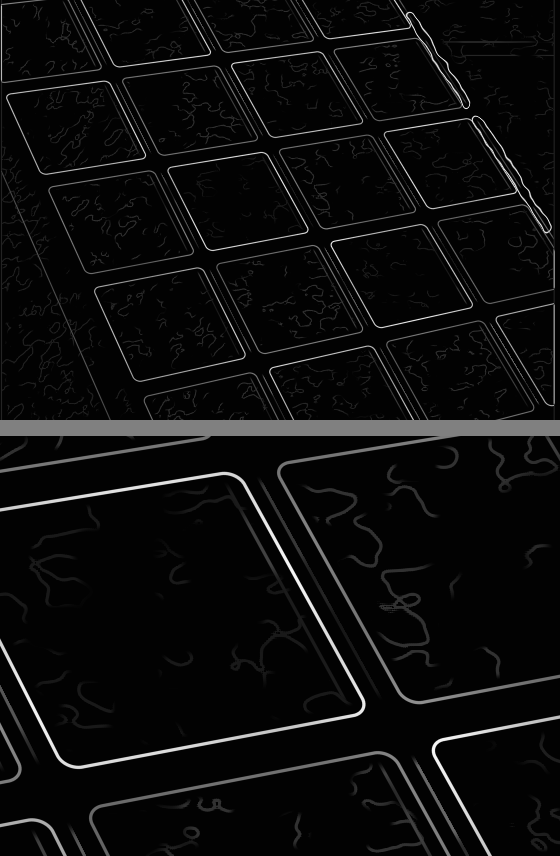
Top, the full canvas; bottom, a detail of the centre.
Give the GLSL for this pattern, as a Shadertoy shader.

```glsl
// Outlined tile grid in perspective, with faint crackle and ragged loops on black.

// Columns: step per tile column, step per tile row, origin (canvas heights, y down).
const mat3 gridToCanvas = mat3(
    0.2762, -0.0309, 0.03115,
    0.0930, 0.1978, -0.03666,
    0.2665, 0.1762, 1.0);

float hash(vec2 p) {
    vec3 q = fract(p.xyx * 0.1031);
    q += dot(q, q.yzx + 33.33);
    return fract((q.x + q.y) * q.z);
}

float noise(vec2 p) {
    vec2 i = floor(p), f = fract(p);
    f = f * f * (3.0 - 2.0 * f);
    return mix(mix(hash(i), hash(i + vec2(1, 0)), f.x),
               mix(hash(i + vec2(0, 1)), hash(i + vec2(1, 1)), f.x), f.y);
}

mat2 rotate(float angle) {
    float c = cos(angle), s = sin(angle);
    return mat2(c, s, -s, c);
}

vec2 project(vec2 grid) {
    vec3 h = gridToCanvas * vec3(grid, 1.0);
    return h.xy / h.z;
}

// Distance to the zero level of a field, in canvas heights.
float levelDistance(float field) {
    float slope = length(vec2(dFdx(field), dFdy(field))) * iResolution.y;
    return abs(field) / max(slope, 1.0);
}

float stroke(float dist) {
    float blur = 0.7 / iResolution.y;
    return 1.0 - smoothstep(0.0013 - blur, 0.0013 + blur, dist);
}

float roundedBox(vec2 p, vec2 halfSize, float radius) {
    vec2 q = abs(p) - halfSize + radius;
    return length(max(q, 0.0)) + min(max(q.x, q.y), 0.0) - radius;
}

float capsule(vec2 p, vec2 a, vec2 b) {
    vec2 ab = b - a;
    return length(p - a - ab * clamp(dot(p - a, ab) / dot(ab, ab), 0.0, 1.0));
}

// Broken contour lines of layered noise.
float crackle(vec2 p, float angle) {
    vec2 q = rotate(angle) * p * vec2(34.0, 52.0);
    float field = 0.65 * noise(q) + 0.35 * noise(rotate(0.7) * q * 2.1 + 17.0) - 0.5;
    float broken = smoothstep(0.40, 0.58, noise(p * 31.0 + 60.0));
    return stroke(levelDistance(field)) * broken;
}

void mainImage(out vec4 fragColor, in vec2 fragCoord) {
    vec2 p = vec2(fragCoord.x, iResolution.y - fragCoord.y) / iResolution.y;
    vec3 h = inverse(gridToCanvas) * vec3(p, 1.0);
    vec2 grid = h.xy / h.z;

    // Four columns of tiles, open above and below
    vec2 cell = floor(grid);
    cell.x = clamp(cell.x, -1.0, 2.0);
    vec2 local = grid - cell - 0.5;
    float tile = roundedBox(local, vec2(0.445, 0.435), 0.05);
    float random = hash(cell + 20.0);
    float dimTile = 1.0 - mod(cell.x + cell.y + 4.0, 2.0);
    float wear = 0.7 + 0.4 * noise(p * 9.0 + 5.0);
    float level = (0.95 - 0.35 * dimTile - 0.15 * random) * wear;
    float value = level * stroke(levelDistance(tile));

    // Fainter lines beside the right edge and in the joint
    float perUnit = length(vec2(dFdx(grid.x), dFdy(grid.x))) * iResolution.y;
    float sideSpan = 1.0 - smoothstep(0.36, 0.41, abs(local.y));
    float patchy = smoothstep(0.25, 0.6, noise(p * 24.0));
    float inner = stroke(abs(local.x - 0.395) / perUnit) * 0.25;
    float joint = stroke(abs(local.x - 0.495) / perUnit) * (0.2 + 0.3 * random);
    value = max(value, max(inner, joint) * sideSpan * (0.4 + 0.6 * patchy));

    // Surface crackle, strongest inside the dim tiles
    float inTile = smoothstep(0.025, 0.05, -tile);
    float outside = max(smoothstep(1.03, 1.08, -grid.x), smoothstep(3.12, 3.2, grid.x));
    float grain = inTile * mix(0.09, 0.19, max(dimTile, random)) + outside * 0.13;
    float lean = cell.x < 0.0 ? 0.8 : 0.15 * (random - 0.5);
    value = max(value, crackle(p, lean) * grain);

    // Outer border on the left, two seams at the upper right
    float border = stroke(abs(grid.x + 1.235) / perUnit);
    value = max(value, border * 0.36 * smoothstep(0.38, 0.42, p.y) * wear);
    float seams = max(stroke(abs(p.y - 0.100)), 0.6 * stroke(abs(p.y - 0.132)));
    value = max(value, seams * 0.25 * smoothstep(1.05, 1.06, p.x) * patchy);

    // Ragged loops along the right side of the grid
    vec2 wobbled = p + 0.006 * (vec2(noise(p * 40.0), noise(p * 40.0 + 9.0)) - 0.5);
    for (float i = 0.0; i < 2.0; i++) {
        float start = -0.2 + 1.3 * i;
        vec2 a = project(vec2(3.0, start));
        vec2 b = project(vec2(3.0, start + 1.1 + 0.14 * i));
        float radius = 0.0085 + 0.0015 * i + 0.006 * (noise(p * 55.0 + 3.0) - 0.5);
        value = max(value, 0.95 * stroke(abs(capsule(wobbled, a, b) - radius)));
    }

    // Upright side lines, bright where they cut a tile
    value *= step(0.0035, p.x) * step(p.x, 1.3194);
    float sides = stroke(min(abs(p.x - 0.0035), abs(p.x - 1.3194)));
    value = max(value, sides * mix(0.14, 0.75, smoothstep(0.0, 0.02, -tile)));

    fragColor = vec4(vec3(0.006 + 0.99 * value), 1.0);
}
```
